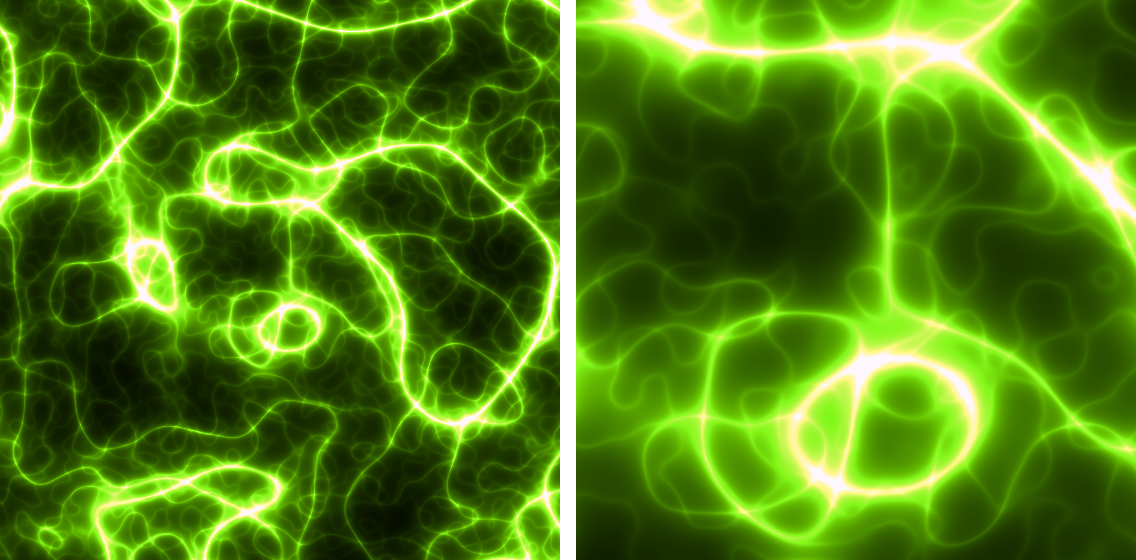
Left, the full canvas; right, a detail of the centre.
Reproduce this background procedurally as a Shadertoy shader.

```glsl
// Per-corner random pair in 0..1
vec2 hash22(vec2 p) {
    vec3 q = fract(vec3(p.xyx) * vec3(0.1031, 0.1030, 0.0973));
    q += dot(q, q.yzx + 33.33);
    return fract((q.xx + q.yz) * q.zy);
}

// Gradient at a lattice corner, plus an offset so contours avoid the lattice
float corner(vec2 cell, vec2 offset) {
    vec2 h = hash22(cell);
    float angle = 6.2832 * h.x;
    return dot(vec2(cos(angle), sin(angle)), offset) + 0.6 * (h.y - 0.5);
}

// Signed noise scaled to roughly unit deviation
float noise(vec2 p) {
    vec2 i = floor(p), f = p - i;
    vec2 u = f * f * f * (f * (f * 6.0 - 15.0) + 10.0);
    vec2 e = vec2(1, 0);
    float low = mix(corner(i, f), corner(i + e, f - e), u.x);
    float high = mix(corner(i + e.yx, f - e.yx), corner(i + 1.0, f - 1.0), u.x);
    return 4.3 * mix(low, high, u.y);
}

// Product of glows around the zero contours of each octave
float filaments(vec2 p) {
    float glow = 0.25, frequency = 3.6, falloff = 0.5;
    mat2 turn = mat2(0.8, 0.6, -0.6, 0.8);
    for (int octave = 0; octave < 4; octave++) {
        float n = noise(p * frequency + 17.3 * float(octave + 1));
        float core = 0.004 * frequency;
        glow *= pow(n * n + core * core, -0.5 * falloff);
        p = turn * p;
        frequency *= 2.03;
        falloff *= 0.57;
    }
    return glow;
}

// Black through green to warm white
vec3 electricColor(float t) {
    return clamp(vec3(0.53 * t, min(t, 0.97), 0.45 * (t - 0.75)), 0.0, 1.0);
}

void mainImage(out vec4 fragColor, in vec2 fragCoord) {
    vec2 uv = fragCoord / iResolution.y;
    float energy = max(1.15 * filaments(uv) - 0.07, 0.0);
    fragColor = vec4(electricColor(energy), 1.0);
}
```
